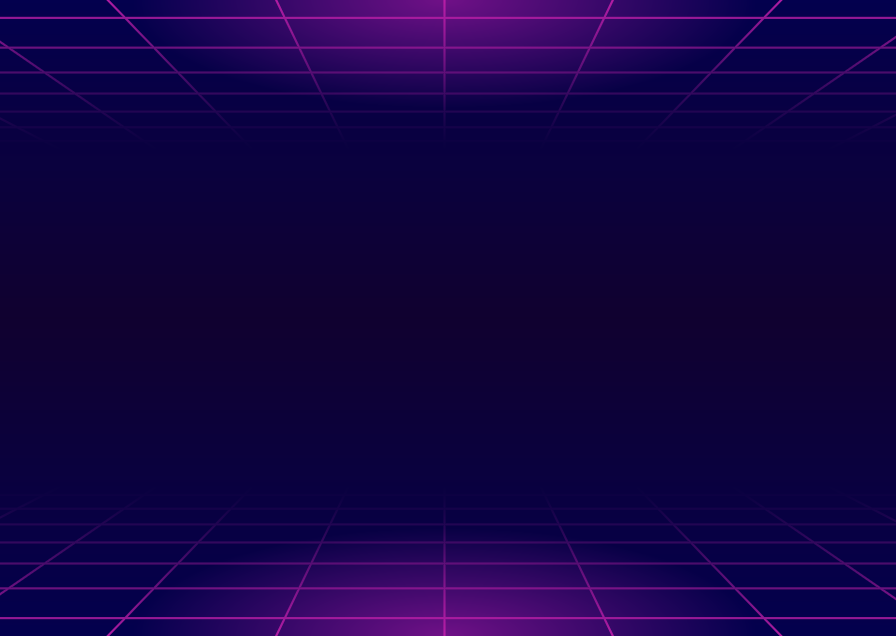
A WebGL 1 fragment shader for this background:

```glsl
precision highp float;
// Neon perspective grids on a floor and a mirrored ceiling, fading into a dark
// violet middle. Folding the canvas about its centre line gives both planes;
// each has an elliptical glow at its near edge, and lines from projected cells.

uniform vec2 u_resolution;

const vec3 EDGE_BLUE = vec3(0.012, 0.0, 0.305);
const vec3 MIDDLE_VIOLET = vec3(0.064, 0.004, 0.186);
const vec3 GLOW_PURPLE = vec3(0.44, 0.065, 0.53);
const vec3 LINE_MAGENTA = vec3(0.74, 0.12, 0.66);

const float CENTRE_X = -0.0055;    // central grid line, in canvas heights
const float VANISH = 0.5476;       // vanishing point's distance from the edge
const float COLUMN_STEP = 0.2647;  // column spacing at the edge
const float ROW_START = 1.925;     // inverse distance of the first row
const float ROW_STEP = 0.1906;     // inverse distance between rows
const float GRID_REACH = 0.235;    // where the grid has faded away
const float HALF_WIDTH = 0.0017;

// Distance to the nearest whole number
float toInteger(float value) {
  return abs(fract(value + 0.5) - 0.5);
}

// Smoothed coverage of a line at the given distance
float stroke(float dist, float halfWidth, float pixel) {
  return clamp((halfWidth - dist) / pixel + 0.5, 0.0, 1.0);
}

// Perspective grid; x is measured from the centre, depth from the near edge
float grid(float x, float depth, float pixel) {
  float height = VANISH - depth;
  float row = (1.0 / height - ROW_START) / ROW_STEP;
  float rowDist = toInteger(row) * ROW_STEP * height * height;
  float cell = COLUMN_STEP * height / VANISH;
  float slant = x / height;
  float columnDist = toInteger(x / cell) * cell / sqrt(1.0 + slant * slant);
  return max(stroke(rowDist, HALF_WIDTH, pixel),
             stroke(columnDist, HALF_WIDTH, pixel));
}

// Elliptical glow, strongest at its centre
float glow(vec2 offset, vec2 radius) {
  return max(1.0 - length(offset / radius), 0.0);
}

void main() {
  float pixel = 1.0 / u_resolution.y;
  vec2 p = (gl_FragCoord.xy - 0.5 * u_resolution) * pixel;
  float x = p.x - CENTRE_X;
  float depth = 0.5 - abs(p.y);

  // Background and edge glow
  vec3 color = mix(EDGE_BLUE, MIDDLE_VIOLET, depth * 2.0);
  color = mix(color, GLOW_PURPLE, glow(vec2(x, depth), vec2(0.49, 0.17)));

  // Grid lines, dimming with depth
  float fade = pow(max(1.0 - depth / GRID_REACH, 0.0), 1.35);
  color = mix(color, LINE_MAGENTA, 0.92 * fade * grid(x, depth, pixel));

  gl_FragColor = vec4(color, 1.0);
}
```
